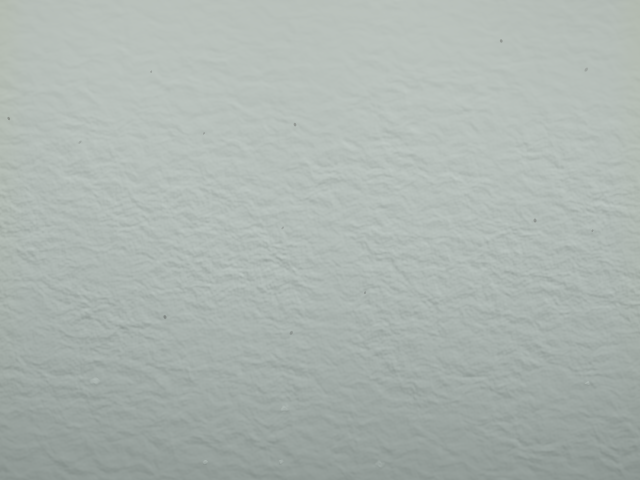
Write a WebGL 1 fragment shader that draws this texture.

```glsl
precision highp float;
// Pale grey-green painted plaster, seen at a slant and lit from the top.
// A gradient-noise height field of short rough ripples is shaded by its slope,
// sharpest across the middle, then sprinkled with dark specks and pale bumps.
uniform vec2 u_resolution;

vec2 hash2(vec2 p) {
  p = vec2(dot(p, vec2(127.1, 311.7)), dot(p, vec2(269.5, 183.3)));
  return fract(sin(p) * 43758.547);
}

float gradientDot(vec2 cell, vec2 f, vec2 corner) {
  float angle = 6.2832 * hash2(cell + corner).x;
  return dot(vec2(cos(angle), sin(angle)), f - corner);
}

float gradientNoise(vec2 p) {
  vec2 cell = floor(p);
  vec2 f = p - cell;
  vec2 u = f * f * f * (f * (f * 6.0 - 15.0) + 10.0);
  float low = mix(gradientDot(cell, f, vec2(0.0)), gradientDot(cell, f, vec2(1.0, 0.0)), u.x);
  float high = mix(gradientDot(cell, f, vec2(0.0, 1.0)), gradientDot(cell, f, vec2(1.0)), u.x);
  return mix(low, high, u.y);
}

// Height of the wall: short ripples broken up by wrinkles and grain in focus
float wallHeight(vec2 p, float focus) {
  vec2 q = p + 0.014 * vec2(gradientNoise(p * 23.0), gradientNoise(p * 19.0 + 40.0));
  q.y += 0.07 * q.x;
  float h = 0.85 * gradientNoise(q * vec2(19.0, 36.0));
  h += 0.60 * gradientNoise(q * vec2(41.0, 64.0) + 17.0);
  h += (0.12 + 0.26 * focus) * gradientNoise(q * vec2(82.0, 112.0) + 51.0);
  return h + (0.05 + 0.17 * focus) * gradientNoise(p * vec2(150.0, 165.0) + 83.0);
}

float softSpot(vec2 d, float radius) {
  return 1.0 - smoothstep(0.4, 1.2, length(d) / radius);
}

void main() {
  vec2 uv = gl_FragCoord.xy / u_resolution;
  float aspect = u_resolution.x / u_resolution.y;
  vec2 p = vec2(uv.x * aspect, uv.y);

  // Light falling off towards the bottom and the sides
  float side = abs(uv.x - 0.5) * 2.0;
  float light = 0.570 + 0.365 * uv.y - 0.212 * uv.y * uv.y;
  light -= 0.020 * side * side * side;
  light += 0.010 * gradientNoise(p * 2.5 + 7.0);
  vec3 color = light + mix(vec3(0.0, 0.038, 0.022), vec3(0.0, 0.031, 0.009), uv.y * uv.y);
  color.b -= 0.018 * smoothstep(0.9, 1.0, side) * uv.y;

  // Relief, with creases darker than the lit faces; depth varies in patches
  float focus = exp(-pow((uv.y - 0.42) / 0.34, 2.0));
  float slope = wallHeight(p, focus) - wallHeight(p + vec2(0.0018, 0.0045), focus);
  float relief = max(slope, 0.0) + 1.45 * min(slope, 0.0);
  float strength = mix(0.052, 0.066, focus) * (1.0 - 0.62 * smoothstep(0.55, 1.0, uv.y));
  strength *= 1.0 + 0.7 * gradientNoise(p * 8.0 + 29.0);
  color += strength * relief;

  // Dark specks
  for (int i = 0; i < 13; i++) {
    vec2 seed = vec2(float(i) * 1.7 + 3.0, 5.0);
    vec2 center = hash2(seed) * vec2(aspect, 0.72) + vec2(0.0, 0.22);
    vec2 trait = hash2(seed + 31.0);
    vec2 d = p - center;
    d.x += (trait.y - 0.5) * d.y;
    float speck = softSpot(d * vec2(1.0, 0.8), 0.0022 + 0.0018 * trait.x);
    color -= speck * (0.08 + 0.13 * trait.y) * vec3(0.92, 1.0, 0.98);
  }

  // Pale bumps near the bottom, ragged and shadowed below
  for (int i = 0; i < 6; i++) {
    vec2 seed = vec2(float(i) * 2.3 + 11.0, 19.0);
    vec2 center = hash2(seed) * vec2(aspect, 0.24) + vec2(0.0, 0.02);
    float radius = 0.003 + 0.005 * hash2(seed + 13.0).x;
    vec2 d = (p - center) * vec2(0.75, 1.0);
    d += 0.004 * gradientNoise(p * 110.0);
    color -= 0.035 * softSpot(d + vec2(0.0, 0.6 * radius), radius);
    color += 0.075 * softSpot(d, radius);
  }

  gl_FragColor = vec4(clamp(color, 0.0, 1.0), 1.0);
}
```
